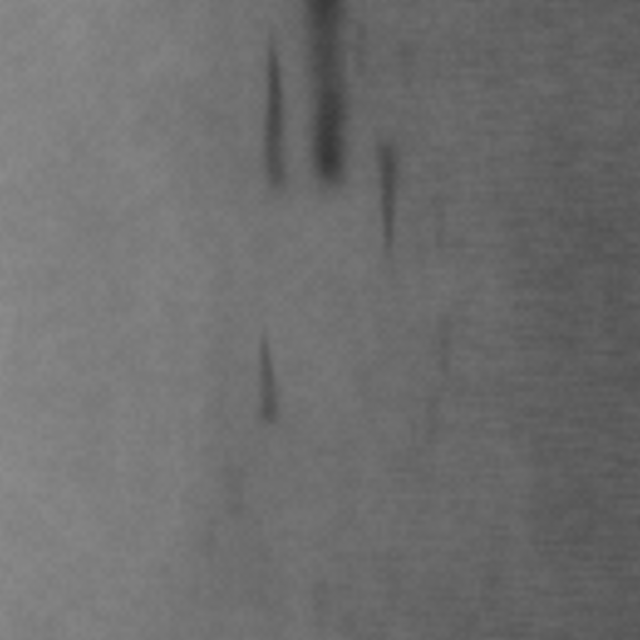
Write a WebGL 2 fragment shader that draws this texture.

```glsl
#version 300 es
precision highp float;
// Soft grey weathered surface with blurred dark vertical streaks and fine grain.

#define LEFT_TONE 0.538
#define RIGHT_TONE 0.364
#define FALLOFF 0.70
#define STREAK_COUNT 4
#define STREAK_DEPTH 0.165
#define SMUDGE_COUNT 9
#define SMUDGE_DEPTH 0.026
#define MOTTLE 0.046
#define GRAIN 0.042
#define WEAVE 0.032

uniform vec2 u_resolution;
out vec4 fragColor;

const float PI = 3.14159;

float hash(vec2 p) {
    return fract(sin(dot(p, vec2(127.1, 311.7))) * 43758.5453);
}

float valueNoise(vec2 p) {
    vec2 cell = floor(p);
    vec2 f = fract(p);
    f = f * f * (3.0 - 2.0 * f);
    float low = mix(hash(cell), hash(cell + vec2(1.0, 0.0)), f.x);
    float high = mix(hash(cell + vec2(0.0, 1.0)), hash(cell + vec2(1.0, 1.0)), f.x);
    return mix(low, high, f.y);
}

// Noise centred on zero
float ripple(vec2 p) {
    return valueNoise(p) - 0.5;
}

// Soft vertical mark; direction +1 widens it upward, -1 downward
float streak(vec2 p, vec2 halfSize, float direction, float bluntness) {
    float along = p.y / halfSize.y;
    float wide = smoothstep(-1.0, 0.7, along * direction);
    float width = halfSize.x * mix(0.4 + 0.35 * bluntness, 1.0, wide);
    float fadeStart = mix(0.65 * bluntness, 0.65, wide);
    float ends = 1.0 - smoothstep(fadeStart, 1.0, abs(along));
    float across = abs(p.x) / width;
    return ends * exp(-pow(across, 2.4));
}

// Main streaks alternate sides and shrink as they descend
float mainStreaks(vec2 uv) {
    float dark = 0.0;
    for (int i = 0; i < STREAK_COUNT; i++) {
        float n = float(i);
        float first = exp(-2.0 * n);
        float side = cos(PI * n);
        vec2 center = vec2(0.513 + 0.095 * side * (1.0 - first), 0.88 - 0.051 * n * n);
        vec2 halfSize = vec2(0.0135 + 0.0165 * first, 0.2 / (1.0 + 0.36 * n));
        vec2 p = uv - center;
        p.x += 0.014 * ripple(vec2(n * 7.3, uv.y * 13.0));
        float mark = streak(p, halfSize, side, first);
        float halo = streak(p, halfSize * vec2(2.0, 1.2), side, first);
        float uneven = 1.0 + 0.4 * ripple(vec2(n * 5.1, uv.y * 16.0));
        dark += (0.83 * mark + 0.17 * halo) * uneven * STREAK_DEPTH / (1.0 + 0.22 * n);
    }
    return dark;
}

// Faint smudges scattered around the middle
float smudges(vec2 uv) {
    float dark = 0.0;
    for (int i = 0; i < SMUDGE_COUNT; i++) {
        float n = float(i);
        vec2 center = vec2(mix(0.32, 0.72, hash(vec2(n, 1.7))),
                           (n + hash(vec2(n, 4.1))) / float(SMUDGE_COUNT));
        vec2 halfSize = vec2(mix(0.009, 0.02, hash(vec2(n, 6.3))),
                             mix(0.03, 0.07, hash(vec2(n, 8.9))));
        dark += SMUDGE_DEPTH * streak(uv - center, halfSize, 1.0, 0.2);
    }
    return dark;
}

// Cloudy mottling, fine grain, and horizontal threads toward the right
float surface(vec2 uv) {
    float clouds = ripple(uv * vec2(8.0, 3.5)) + 0.55 * ripple(uv * vec2(26.0, 11.0) + 5.0);
    float grain = 0.5 * ripple(uv * vec2(62.0, 54.0) + 9.0) + 0.65 * ripple(uv * vec2(130.0, 120.0));
    float weave = ripple(uv * vec2(22.0, 125.0) + 3.0) * smoothstep(0.3, 0.9, uv.x);
    return MOTTLE * clouds + GRAIN * grain + WEAVE * weave;
}

void main() {
    vec2 uv = gl_FragCoord.xy / u_resolution;
    float tone = mix(LEFT_TONE, RIGHT_TONE, pow(uv.x, FALLOFF));
    tone += surface(uv) - mainStreaks(uv) - smudges(uv);
    fragColor = vec4(vec3(tone), 1.0);
}
```
